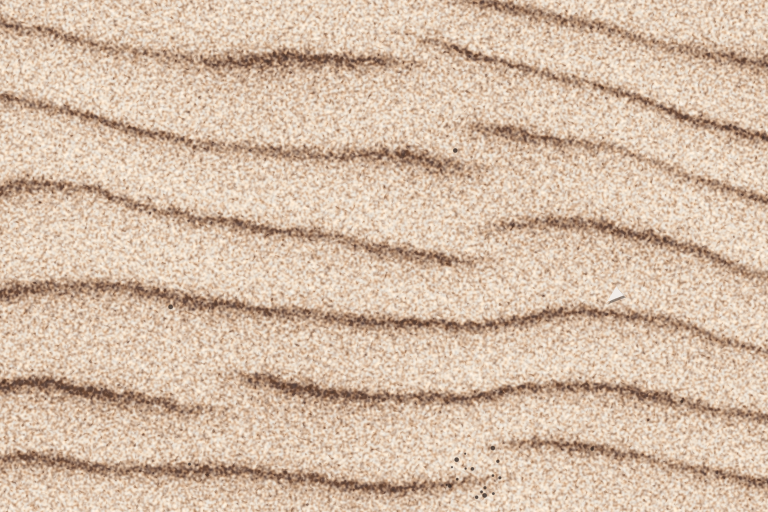
This texture is drawn by a Shadertoy shader. Its source:

```glsl
// Wind-rippled beach sand: pale grains crossed by thin, dark, wavy ripple shadows.
// Ripples are warped rows, most broken into two overlapping tapered ends;
// gradient noise gives the grain, and a tone ramp turns brightness into colour.

const float TAU = 6.2831853;
const float ROW_SPACING = 0.157;
const vec3 SHELL_WHITE = vec3(0.95, 0.93, 0.91);
const vec3 PEBBLE_DARK = vec3(0.20, 0.15, 0.13);

float hash(vec2 p) {
    vec3 q = fract(vec3(p.xyx) * 0.1031);
    q += dot(q, q.yzx + 33.33);
    return fract((q.x + q.y) * q.z);
}

vec2 rotate(vec2 p, float angle) {
    float c = cos(angle), s = sin(angle);
    return vec2(c * p.x - s * p.y, s * p.x + c * p.y);
}

float cornerSlope(vec2 cell, vec2 offset) {
    float angle = TAU * hash(cell);
    return dot(vec2(cos(angle), sin(angle)), offset);
}

float gradientNoise(vec2 p) {
    vec2 i = floor(p), f = fract(p);
    vec2 u = f * f * f * (f * (f * 6.0 - 15.0) + 10.0);
    vec2 e = vec2(1.0, 0.0);
    float low = mix(cornerSlope(i, f), cornerSlope(i + e, f - e), u.x);
    float high = mix(cornerSlope(i + e.yx, f - e.yx), cornerSlope(i + 1.0, f - 1.0), u.x);
    return mix(low, high, u.y);
}

// Sand colour from shadow (0) to sunlit (1) and slightly beyond
vec3 sandRamp(float tone) {
    vec3 shades[6] = vec3[6](
        vec3(0.42, 0.30, 0.24), vec3(0.56, 0.43, 0.35), vec3(0.68, 0.55, 0.45),
        vec3(0.79, 0.67, 0.57), vec3(0.87, 0.77, 0.68), vec3(0.92, 0.86, 0.79));
    vec3 color = shades[0];
    for (int k = 0; k < 5; k++)
        color = mix(color, shades[k + 1], clamp(tone * 5.0 - float(k), 0.0, 1.0));
    return color + 0.22 * clamp(tone - 1.0, 0.0, 0.4) + 0.6 * min(tone, 0.0) * color;
}

// Height across the ripples, straightened so that each row is level
float rippleHeight(vec2 p) {
    float crest = 1.2 - 0.5 * smoothstep(0.55, 1.0, p.y);
    float wave = (0.018 + 0.016 * p.y) * cos(TAU * (p.x - crest) / 1.05);
    wave += 0.050 * gradientNoise(p * vec2(2.3, 1.6) + 4.0);
    wave += 0.014 * gradientNoise(p * vec2(7.0, 4.0) + 9.0);
    return (p.y - wave) / (1.0 - 0.14 * (p.x - 0.75));
}

// Dark line with a crisp upper edge and a soft shadow below; d is positive above
float rippleShade(float d, float strength) {
    float width = d > 0.0 ? 0.0085 : 0.0140;
    float core = exp(-d * d / (width * width));
    float soft = d > 0.0 ? exp(-d / 0.018) : exp(d / 0.042);
    return strength * (0.46 * core + 0.34 * soft);
}

// Deepest shadow of all rows; a broken row has a falling left and a raised right part
float rippleShadow(vec2 p, float roughness) {
    float height = rippleHeight(p) + roughness;
    float shade = 0.0;
    for (int i = -1; i < 8; i++) {
        float row = float(i);
        float center = (row + 0.5 + 0.18 * (hash(vec2(row, 3.0)) - 0.5)) * ROW_SPACING;
        float gap = hash(vec2(row, 17.0)) < 0.75 ? 0.35 + 0.8 * hash(vec2(row, 29.0)) : 9.0;
        float weight = clamp(0.95 + 0.7 * gradientNoise(vec2(p.x * 3.5, row * 5.3)), 0.5, 1.15);
        float leftDrop = -0.034 * smoothstep(gap - 0.55, gap + 0.1, p.x);
        float rightRise = 0.034 * (1.0 - smoothstep(gap - 0.1, gap + 0.5, p.x));
        float leftFade = 1.0 - smoothstep(gap - 0.12, gap + 0.10, p.x);
        float rightFade = smoothstep(gap - 0.10, gap + 0.10, p.x);
        shade = max(shade, rippleShade(height - center - leftDrop, weight * leftFade));
        shade = max(shade, rippleShade(height - center - rightRise, weight * rightFade));
    }
    return shade;
}

// Brightness of the grains around zero: turned layers, with sparse darker grains
float grainTone(vec2 p) {
    float fine = 0.50 * gradientNoise(rotate(p, 0.6) * 165.0);
    fine += 0.46 * gradientNoise(rotate(p, 1.4) * 142.0 + 19.0);
    float medium = 0.32 * gradientNoise(rotate(p, 2.3) * 84.0 + 31.0);
    float coarse = 0.20 * gradientNoise(rotate(p, 0.9) * 42.0 + 47.0);
    float darkGrain = smoothstep(0.28, 0.60, gradientNoise(rotate(p, 1.9) * 118.0 + 57.0));
    return fine + medium + coarse - 0.36 * darkGrain;
}

float disc(vec2 p, vec2 center, float radius, float blur) {
    return 1.0 - smoothstep(radius - blur, radius + blur, length(p - center));
}

// Small dark bits: most in one cluster, a few strewn anywhere
float pebbleMask(vec2 p, float blur) {
    float mask = 0.0;
    for (int i = 0; i < 22; i++) {
        float id = float(i);
        vec2 r = vec2(hash(vec2(id, 41.0)), hash(vec2(id, 73.0)));
        vec2 center = i < 17 ? vec2(0.91, 0.07) + (r - 0.5) * vec2(0.14, 0.12) : r * vec2(1.5, 1.0);
        float radius = 0.0018 + 0.0028 * hash(vec2(id, 97.0));
        mask = max(mask, disc(p, center, radius, blur));
    }
    return mask;
}

// Tilted wedge, pointed at its lower left
float wedgeMask(vec2 p, vec2 tip, float size, float blur) {
    vec2 q = rotate(p - tip, -0.7);
    float d = max(abs(q.y) - 0.34 * q.x, q.x - size);
    return 1.0 - smoothstep(-blur, blur, d);
}

void mainImage(out vec4 fragColor, in vec2 fragCoord) {
    vec2 p = fragCoord / iResolution.y;
    float blur = 0.8 / iResolution.y;

    // Sand tone: broad light, grains and ripple shadows
    float roughness = 0.008 * gradientNoise(p * 75.0) + 0.006 * gradientNoise(p * 24.0);
    float tone = 0.94 + 0.12 * gradientNoise(p * 2.7 + 12.0) + grainTone(p);
    tone -= rippleShadow(p, roughness);
    vec3 color = sandRamp(tone);
    color += vec3(0.05, 0.0, -0.05) * gradientNoise(rotate(p, 0.4) * 105.0 + 83.0);

    // Pebbles and one shell chip with its shadow
    color = mix(color, PEBBLE_DARK, 0.8 * pebbleMask(p, blur));
    vec2 shellTip = vec2(1.185, 0.410);
    color = mix(color, PEBBLE_DARK, 0.5 * wedgeMask(p, shellTip + vec2(0.003, -0.004), 0.034, blur));
    color = mix(color, SHELL_WHITE, wedgeMask(p, shellTip, 0.034, blur));

    fragColor = vec4(clamp(color, 0.0, 1.0), 1.0);
}
```
